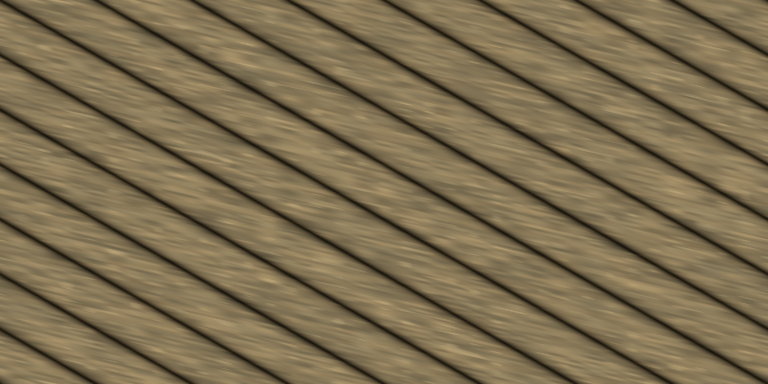
Give the GLSL for this pattern, as a Shadertoy shader.

```glsl
// Slanted rope-like strands split by dark soft grooves and covered in fine fibres.
// A whole-number diagonal phase gives the strands; stretched value noise on a
// sheared lattice, wrapped in both directions, gives the fibres.

const vec2  STRANDS      = vec2(8.0, 7.0);         // repeats across and down
const vec3  CROWN_COLOR  = vec3(0.540, 0.477, 0.350);
const vec3  GROOVE_COLOR = vec3(0.120, 0.096, 0.055);
const float GROOVE_WIDTH = 0.115;                  // falloff, in half strands
const float GROOVE_SOFT  = 0.030;                  // rounding of the groove floor
const float ROUNDNESS    = 0.09;                   // broad shading of each strand
const ivec3 FIBRE_COARSE = ivec3(26, 88, 40);      // columns, rows, rows of shear
const ivec3 FIBRE_FINE   = ivec3(40, 156, 72);
const ivec3 FIBRE_GLINT  = ivec3(34, 128, 58);
const float COARSE_GAIN  = 0.15;
const float FINE_GAIN    = 0.27;
const float GLINT_GAIN   = 0.16;
const float WARMTH       = 0.035;

// Integer hash to [0, 1]
float hash(ivec2 cell, int seed) {
    uint h = uint(cell.x) * 1597334677u ^ uint(cell.y) * 3812015801u ^ uint(seed) * 2654435769u;
    h = (h ^ (h >> 16)) * 2246822519u;
    h = (h ^ (h >> 13)) * 3266489917u;
    return float((h ^ (h >> 16)) & 65535u) / 65535.0;
}

// Random value of a lattice cell; crossing the right edge also shifts the rows
float cellValue(ivec2 cell, ivec3 grid, int seed) {
    int turns = int(floor(float(cell.x) / float(grid.x)));
    cell -= turns * grid.xz;
    cell.y -= grid.y * int(floor(float(cell.y) / float(grid.y)));
    return hash(cell, seed);
}

// Long thin streaks: value noise on the sheared lattice
float fibres(vec2 uv, ivec3 grid, int seed) {
    vec3 g = vec3(grid);
    vec2 p = vec2(uv.x * g.x, uv.y * g.y + uv.x * g.z);
    ivec2 c = ivec2(floor(p));
    vec2 f = fract(p);
    f = f * f * (3.0 - 2.0 * f);
    float low  = mix(cellValue(c, grid, seed), cellValue(c + ivec2(1, 0), grid, seed), f.x);
    float high = mix(cellValue(c + ivec2(0, 1), grid, seed), cellValue(c + ivec2(1, 1), grid, seed), f.x);
    return mix(low, high, f.y);
}

void mainImage(out vec4 fragColor, in vec2 fragCoord) {
    vec2 uv = fragCoord / iResolution.xy;

    // Distance from the groove: 0 in the groove, 1 on the crown
    float phase = fract(dot(uv, STRANDS));
    float rise = 1.0 - abs(2.0 * phase - 1.0);

    // Strand profile, with the groove floor smoothed to at least a pixel
    float pixel = length(2.0 * STRANDS / iResolution.xy);
    float soft = max(GROOVE_SOFT, 0.4 * pixel);
    float groove = exp(-(sqrt(rise * rise + soft * soft) - soft) / GROOVE_WIDTH);
    float crown = sqrt(max(rise * (2.0 - rise), 0.0));
    vec3 color = mix(CROWN_COLOR, GROOVE_COLOR, groove);
    color *= 1.0 + ROUNDNESS * (crown - 0.75);

    // Fibres: broad and fine tone, a few bright hairs, a slight change of hue
    float coarse = fibres(uv, FIBRE_COARSE, 1) - 0.5;
    float fine = fibres(uv, FIBRE_FINE, 2) - 0.5;
    float glint = smoothstep(0.72, 1.0, fibres(uv, FIBRE_GLINT, 3));
    color *= 1.0 + COARSE_GAIN * coarse + FINE_GAIN * fine + GLINT_GAIN * glint;
    color *= 1.0 + WARMTH * coarse * vec3(1.0, 0.0, -1.0);

    fragColor = vec4(color, 1.0);
}
```
